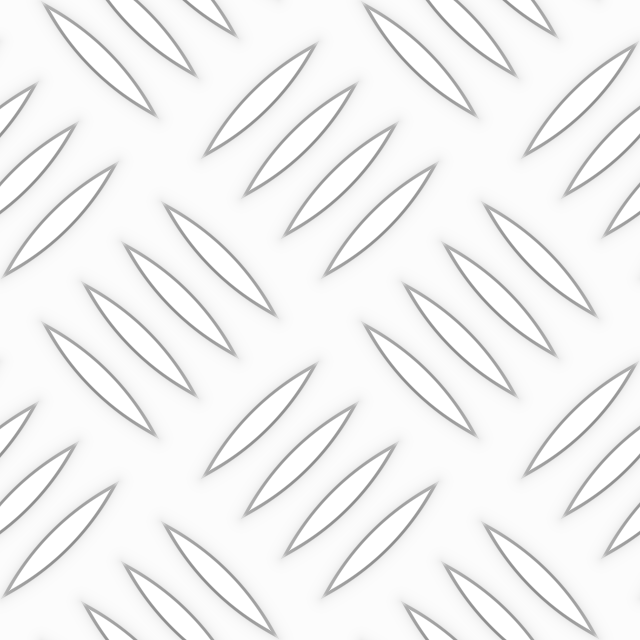
This pattern is drawn by a Shadertoy shader. Its source:

```glsl
// Pale tread plate: groups of four raised pointed lenses, alternately leaning right and left.
// Each lens is a vesica distance function on a wrapped cell, so the plate tiles exactly;
// the distance gives the grey bevel line, the white top and the soft shadow around it.

#define REPEATS 2.0         // cells across and down
#define BARS 4              // lenses per group
#define BAR_STEP 0.125      // offset between lenses on each axis, in cells
#define HALF_LENGTH 0.2587
#define HALF_WIDTH 0.0405
#define BEVEL 0.0092        // width of the grey line
#define SHADOW_REACH 0.016
#define SHADOW_DEPTH 0.07
#define PLATE 0.99
#define BEVEL_MID 0.56      // grey halfway along a lens
#define BEVEL_TIP 0.69      // grey at its points

// Signed distance to a lens; p.x runs across it, p.y along it.
float lensDistance(vec2 p) {
    p = abs(p);
    float radius = (HALF_LENGTH * HALF_LENGTH + HALF_WIDTH * HALF_WIDTH) / (2.0 * HALF_WIDTH);
    float offset = radius - HALF_WIDTH;
    bool beyondTip = (p.y - HALF_LENGTH) * offset > p.x * HALF_LENGTH;
    return beyondTip ? length(p - vec2(0.0, HALF_LENGTH))
                     : length(p + vec2(offset, 0.0)) - radius;
}

// Nearest lens in the wrapped cell: distance, then position across and along.
vec3 nearestLens(vec2 cell) {
    vec3 nearest = vec3(1e3, 0.0, 0.0);
    for (int group = 0; group < 2; group++) {
        float lean = group == 0 ? 1.0 : -1.0;
        vec2 groupCentre = group == 0 ? vec2(0.0, 0.5) : vec2(0.5, 0.0);
        vec2 axis = vec2(1.0, lean) * sqrt(0.5);
        vec2 downSide = vec2(lean, -1.0) * sqrt(0.5);
        for (int i = 0; i < BARS; i++) {
            float slot = float(i) - 0.5 * float(BARS - 1);
            vec2 centre = groupCentre + slot * BAR_STEP * vec2(1.0, -lean);
            vec2 q = fract(cell - centre + 0.5) - 0.5;
            vec2 local = vec2(dot(q, downSide), dot(q, axis));
            float d = lensDistance(local);
            if (d < nearest.x) nearest = vec3(d, local);
        }
    }
    return nearest;
}

void mainImage(out vec4 fragColor, in vec2 fragCoord) {
    vec3 lens = nearestLens(fragCoord / iResolution.xy * REPEATS);
    float d = lens.x;
    float soft = max(0.75 * REPEATS / iResolution.y, 0.002);
    float along = clamp(abs(lens.z) / HALF_LENGTH, 0.0, 1.0);

    // Plate with a soft contact shadow
    float shade = PLATE - SHADOW_DEPTH * exp(-max(d, 0.0) / SHADOW_REACH);

    // Bevel: darker in the middle and on the lower side, wider at the points
    float bevelGrey = mix(BEVEL_MID, BEVEL_TIP, along * along);
    bevelGrey += 0.035 * (1.0 - smoothstep(-0.01, 0.01, lens.y));
    float tip = smoothstep(0.9, 0.97, along);
    bevelGrey += 0.14 * tip * (1.0 - smoothstep(0.0, 0.005, abs(lens.y)));
    shade = mix(shade, bevelGrey, 1.0 - smoothstep(-soft, soft, d));

    // White top
    float width = BEVEL * mix(0.95, 1.2, along * along);
    shade = mix(shade, 1.0, 1.0 - smoothstep(-soft, soft, d + width));

    fragColor = vec4(vec3(shade), 1.0);
}
```
